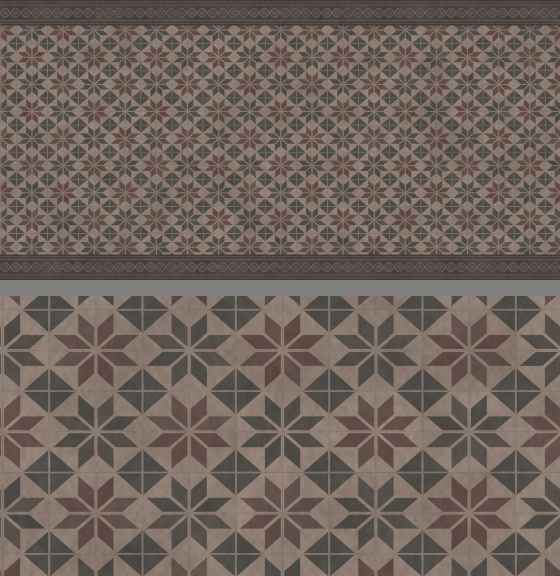
Top, the full canvas; bottom, a detail of the centre.
Reproduce this pattern procedurally as a Shadertoy shader.

```glsl
// Worn encaustic floor: eight-petal stars on a grid, quartered dark diamonds
// at the tile corners, and a striped guilloche border along top and bottom.
// Each tile is folded into one octant, then cut by straight-edge distances.

const vec2 TILE = vec2(1.0 / 9.0, 0.0969);   // 18 columns, in canvas heights
const vec2 STAR_ORIGIN = vec2(0.003, 0.505);
const float BORDER = 0.091;
const float BAND_CENTER = 0.0456;
const float BAND_HALF = 0.025;
const float EYE_PITCH = 1.0 / 27.0;          // guilloche eye spacing
const float PETAL_INSET = 0.018;
const float JOINT = 0.010;
const float WEAR = 0.16;
const float GRAIN = 0.10;

const vec3 BEIGE = vec3(0.55, 0.485, 0.445);
const vec3 GROUT = vec3(0.50, 0.445, 0.42);
const vec3 SLATE = vec3(0.305, 0.295, 0.28);
const vec3 RUST = vec3(0.38, 0.295, 0.275);
const vec3 UMBER = vec3(0.40, 0.36, 0.34);
const vec3 SHADOW = vec3(0.26, 0.24, 0.235);

float hash(vec2 p) {
    return fract(sin(dot(p, vec2(127.1, 311.7))) * 43758.5453);
}

float noise(vec2 p) {
    vec2 i = floor(p), f = fract(p);
    f = f * f * (3.0 - 2.0 * f);
    return mix(mix(hash(i), hash(i + vec2(1, 0)), f.x),
               mix(hash(i + vec2(0, 1)), hash(i + vec2(1, 1)), f.x), f.y);
}

float fbm(vec2 p) {
    float sum = 0.0, amp = 0.5;
    for (int i = 0; i < 4; i++) {
        sum += amp * noise(p);
        p = p * 2.03 + 17.3;
        amp *= 0.5;
    }
    return sum;
}

// Coverage of a shape whose distance is positive inside.
float cover(float d, float px) {
    return smoothstep(-0.6 * px, 0.6 * px, d);
}

vec3 starField(vec2 uv, float pixel) {
    vec2 grid = (uv - STAR_ORIGIN) / TILE;
    vec2 id = floor(grid + 0.5);
    vec2 q = grid - id;
    float px = pixel / TILE.y;

    // Fold to the octant between the x axis and the diagonal.
    vec2 p = abs(q);
    p = vec2(max(p.x, p.y), min(p.x, p.y));
    float side = 1.0 - sqrt(0.5);
    float petal = min(min(p.y, 0.5 - side - p.y),
                      0.7071 * min(p.x - p.y, side - p.x + p.y));
    // The horizontal edges and the slanted edges share one inset.
    petal -= PETAL_INSET;
    float corner = min(0.7071 * (p.x + p.y) - 0.5 - 0.006, 0.5 - p.x - JOINT);
    corner = min(corner, 0.5 - p.y - JOINT);

    float sector = floor((atan(q.y, q.x) + 3.14159) / 0.785398);
    float tone = hash(id * 8.0 + sector);
    bool red = mod(id.x + id.y, 2.0) < 0.5;
    vec3 petalColor = mix(red ? RUST : SLATE, red ? SLATE : RUST, 0.3 * tone);
    petalColor *= 0.95 + 0.12 * tone;

    // Pale ground, faint joints, then the coloured pieces.
    vec3 col = BEIGE * (0.97 + 0.06 * hash(id + 5.0));
    float joint = min(p.y, 0.5 - p.x) - 0.5 * JOINT;
    col = mix(GROUT, col, cover(joint, px));
    col = mix(col, petalColor, cover(petal, px));
    return mix(col, SLATE * (0.96 + 0.08 * tone), cover(corner, px));
}

vec3 borderBand(float x, float e, float px) {
    float y = e - BAND_CENTER;
    float d = abs(y);
    vec3 col = mix(SHADOW, RUST, cover(0.0025 - abs(d - 0.0375), px));
    col = mix(col, UMBER, cover(0.002 - abs(d - 0.0275), px));

    // Two crossing strands enclose a row of rust eyes.
    float phase = 3.14159 * x / EYE_PITCH;
    float wave = 0.016 * sin(phase);
    float slope = 0.016 * 3.14159 / EYE_PITCH * cos(phase);
    float strand = min(abs(y - wave), abs(y + wave)) / sqrt(1.0 + slope * slope);
    vec3 band = mix(SLATE, SHADOW, 0.5 + 0.4 * sin(3.14159 * x / TILE.x));
    band = mix(band, RUST, cover(abs(wave) - d, px));
    band = mix(band, SHADOW, cover(0.0048 - strand, px));
    band = mix(band, UMBER, cover(0.0024 - strand, px));
    return mix(col, band, cover(BAND_HALF - d, px));
}

void mainImage(out vec4 fragColor, in vec2 fragCoord) {
    vec2 uv = fragCoord / iResolution.y;
    float pixel = 1.0 / iResolution.y;
    float edge = min(uv.y, 1.0 - uv.y);

    vec3 col = mix(borderBand(uv.x, edge, pixel), starField(uv, pixel),
                   cover(edge - BORDER, pixel));

    // Broad staining and fine surface grain.
    col *= 1.0 + WEAR * (fbm(uv * 22.0) - 0.47);
    col *= 1.0 + GRAIN * (noise(uv * vec2(230.0, 150.0)) - 0.5);
    fragColor = vec4(col, 1.0);
}
```
